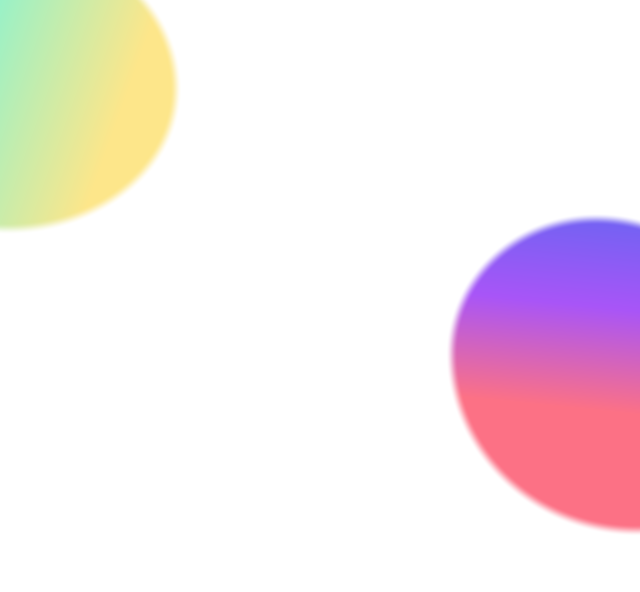
A WebGL 2 fragment shader for this background:

```glsl
#version 300 es
precision highp float;

uniform vec2 u_resolution;
out vec4 fragColor;

// Approximate signed distance to an ellipse centred at the origin
float ellipseDistance(vec2 q, vec2 radii) {
    float k = length(q / radii);
    return k * (k - 1.0) / max(length(q / (radii * radii)), 1e-4);
}

// Blob of four elliptical quarters; radii are left, right, down, up.
// The lower half has its core moved sideways by skew.
float blobDistance(vec2 q, vec4 radii, float skew) {
    if (q.y < 0.0) {
        q.x -= skew;
        radii.xy += vec2(skew, -skew);
    }
    return ellipseDistance(q, vec2(q.x < 0.0 ? radii.x : radii.y,
                                   q.y < 0.0 ? radii.z : radii.w));
}

float softFill(float distance) {
    return 1.0 - smoothstep(-0.010, 0.010, distance);
}

vec3 mintToAmber(vec2 p) {
    float along = dot(vec2(p.x, 1.0 - p.y), vec2(0.943, 0.337));
    return mix(vec3(0.60, 0.945, 0.78), vec3(0.992, 0.902, 0.541),
               clamp(along / 0.256, 0.0, 1.0));
}

vec3 indigoToRose(vec2 p) {
    float depth = 1.0 - p.y - 0.1 * (p.x - 0.914);
    vec3 violet = vec3(0.659, 0.333, 0.969);
    vec3 color = mix(vec3(0.388, 0.40, 0.945), violet,
                     clamp((depth - 0.316) / 0.193, 0.0, 1.0));
    return mix(color, vec3(0.988, 0.443, 0.522),
               clamp((depth - 0.509) / 0.175, 0.0, 1.0));
}

void main() {
    // Height spans 0 to 1, width spans 0 to 1.08
    vec2 p = gl_FragCoord.xy / u_resolution * vec2(1.08, 1.0);
    vec3 color = vec3(1.0);

    // Upper left blob
    float mint = blobDistance(p - vec2(0.014, 0.8495),
                              vec4(0.283, 0.283, 0.236, 0.249), 0.0);
    color = mix(color, mintToAmber(p), softFill(mint));

    // Lower right blob
    float rose = blobDistance(p - vec2(1.0056, 0.402),
                              vec4(0.243, 0.257, 0.298, 0.228), 0.070);
    color = mix(color, indigoToRose(p), softFill(rose));

    fragColor = vec4(color, 1.0);
}
```
